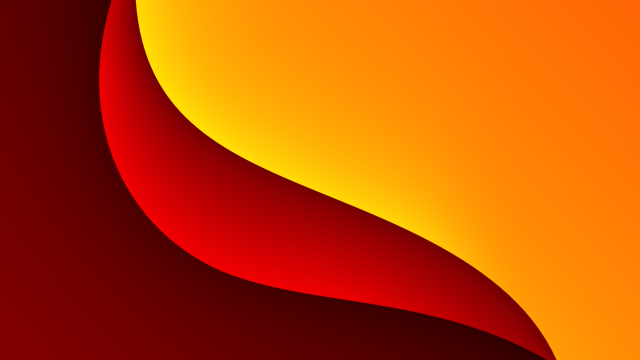
Give the GLSL for this background, as a Shadertoy shader.

```glsl
// Three smooth sheets: a dark red ground, a bright red ribbon and an orange field.
// Two S-shaped Bezier outlines give signed distances that cut the sheets
// and drive the shading and glow beside each edge.

const int STEPS = 28;

vec2 bezier(vec2 a, vec2 b, vec2 c, vec2 d, float t) {
    float s = 1.0 - t;
    return s * s * s * a + 3.0 * s * t * (s * b + t * c) + t * t * t * d;
}

float segmentDistance(vec2 p, vec2 a, vec2 b) {
    vec2 ab = b - a;
    return length(p - a - ab * clamp(dot(p - a, ab) / dot(ab, ab), 0.0, 1.0));
}

// Signed distance to a curve running downward: positive on its right side.
// Returns a value only where the curve spans p.y; side is kept otherwise.
void traceCurve(vec2 p, vec2 a, vec2 b, vec2 c, vec2 d, inout float dist, inout float side) {
    vec2 start = a;
    for (int i = 1; i <= STEPS; i++) {
        vec2 end = bezier(a, b, c, d, float(i) / float(STEPS));
        dist = min(dist, segmentDistance(p, start, end));
        if (p.y <= start.y && p.y > end.y) {
            float edgeX = mix(start.x, end.x, (start.y - p.y) / (start.y - end.y));
            side = p.x > edgeX ? 1.0 : -1.0;
        }
        start = end;
    }
}

float fieldEdge(vec2 p) {
    float dist = 10.0, side = 1.0;
    vec2 joint = vec2(0.810, 0.498);
    traceCurve(p, vec2(0.377, 1.0), vec2(0.398, 0.704), vec2(0.579, 0.597), joint, dist, side);
    traceCurve(p, joint, vec2(1.065, 0.389), vec2(1.421, 0.278), vec2(1.546, 0.0), dist, side);
    return dist * side;
}

float ribbonEdge(vec2 p) {
    float dist = 10.0, side = 1.0;
    vec2 joint = vec2(0.648, 0.234);
    traceCurve(p, vec2(0.310, 1.0), vec2(0.194, 0.618), vec2(0.384, 0.329), joint, dist, side);
    traceCurve(p, joint, vec2(0.903, 0.146), vec2(1.204, 0.178), vec2(1.521, 0.0), dist, side);
    return dist * side;
}

// Dark ground, lit from the lower left and shaded beside the ribbon
vec3 groundColor(vec2 p, float edge) {
    float shadow = 0.12 * exp(-abs(edge) / 0.13);
    return vec3(0.52 - 0.15 * p.x - 0.14 * p.y - shadow, 0.0, 0.0);
}

// Ribbon, bright along its outer rim and dark beneath the orange field
vec3 ribbonColor(vec2 p, float outer, float inner) {
    float across = abs(outer) / (abs(outer) + abs(inner) + 0.0001);
    float rim = 0.95 - 0.32 * smoothstep(0.85, 1.55, p.x) - 0.14 * smoothstep(0.75, 1.0, p.y);
    float red = mix(rim, 0.50, across);
    red -= 0.06 * exp(-abs(inner) / 0.03);
    return vec3(red, 0.0, 0.008);
}

// Orange field, with a yellow glow that fades toward the lower end
vec3 fieldColor(vec2 p, float edge) {
    float base = 0.39 + 0.15 * (1.778 - p.x) + 0.14 * (1.0 - p.y);
    float strength = mix(0.26, 0.05, smoothstep(1.1, 1.48, p.x));
    return vec3(1.0, base + strength * exp(-abs(edge) / 0.15), 0.02);
}

void mainImage(out vec4 fragColor, in vec2 fragCoord) {
    vec2 p = fragCoord / iResolution.y;
    float blur = 0.75 / iResolution.y;
    float outer = ribbonEdge(p);
    float inner = fieldEdge(p);

    // Stack the sheets from back to front
    vec3 color = groundColor(p, outer);
    color = mix(color, ribbonColor(p, outer, inner), smoothstep(-blur, blur, outer));
    color = mix(color, fieldColor(p, inner), smoothstep(-blur, blur, inner));
    fragColor = vec4(color, 1.0);
}
```
